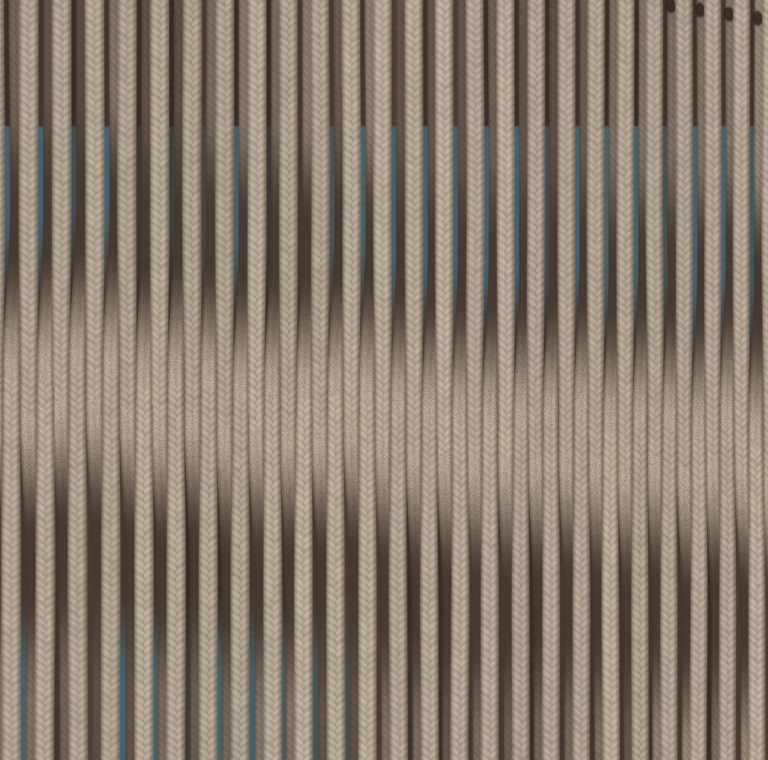
A Shadertoy shader for this texture:

```glsl
// Two layers of braided beige cords that swap front and back along a slanted line.

const vec3 CORD = vec3(0.735, 0.672, 0.605);
const vec3 CREASE = vec3(0.43, 0.38, 0.32);
const vec3 SHADOW = vec3(0.25, 0.20, 0.17);
const vec3 BLUE = vec3(0.27, 0.38, 0.43);
const float ROWS = 100.0;   // braid stitches over the height

float hash(float n) {
    return fract(sin(n * 91.37 + 4.1) * 4375.85);
}

float hash2(vec2 p) {
    return hash(dot(p, vec2(1.13, 7.71)));
}

float noise(vec2 p) {
    vec2 i = floor(p), f = fract(p);
    f = f * f * (3.0 - 2.0 * f);
    return mix(mix(hash2(i), hash2(i + vec2(1, 0)), f.x),
               mix(hash2(i + vec2(0, 1)), hash2(i + vec2(1, 1)), f.x), f.y);
}

// Cord number at x: the spacing tightens toward the right.
float cordIndex(float x) {
    return (0.0434 - sqrt(0.0434 * 0.0434 - 0.00052 * (x - 0.0365))) / 0.00026;
}

// Light and dark of a two-column chevron braid; u runs from -1 to 1 across.
float braid(float u, float y, float seed) {
    float row = y * ROWS + seed * 7.0 - 0.75 * abs(u) + (u > 0.0 ? 0.35 : 0.0);
    float stitch = 0.5 + 0.5 * cos(6.2832 * row);
    float seam = exp(-18.0 * u * u);
    float grain = hash2(vec2(floor(row), seed * 31.0 + step(0.0, u)));
    return 0.91 + 0.11 * stitch - 0.06 * seam + 0.05 * (grain - 0.5);
}

// One row of cords at whole numbers plus offset: colour and coverage.
vec4 cords(float q, float y, float offset, float halfWidth, float aa) {
    float id = round(q - offset);
    float seed = hash(id + offset * 3.0);
    float sway = 0.05 * (noise(vec2(id * 5.3, y * 4.0)) - 0.5);
    float dist = q - offset - id - sway;
    float u = clamp(dist / halfWidth, -1.0, 1.0);
    float roundness = smoothstep(0.45, 1.05, abs(u + 0.06));
    vec3 color = mix(CORD, CREASE, 0.75 * roundness) * braid(u, y, seed);
    color *= 0.97 + 0.06 * seed;
    return vec4(color, 1.0 - smoothstep(-aa, aa, abs(dist) - halfWidth));
}

// Deep space seen between cords, with blue strips above and below.
vec3 backdrop(vec2 uv, float gap, float s) {
    float edge = 1.5 / iResolution.y;
    float upper = smoothstep(0.10, 0.24, s)
                * (1.0 - smoothstep(-edge, edge, uv.y - 0.834));
    float lower = (1.0 - smoothstep(0.10, 0.23, uv.y))
                * (1.0 - smoothstep(0.30, 0.60, uv.x));
    float strength = smoothstep(0.05, 0.45, hash(gap + 13.0));
    vec3 dark = SHADOW * (0.85 + 0.35 * hash(gap + 2.0));
    return mix(dark, BLUE, strength * max(upper, lower));
}

// Small dark hooks between the cords at the top right.
float hooks(vec2 uv, float q) {
    float height = 0.993 - 0.147 * (uv.x - 0.87);
    vec2 d = vec2((fract(q) - 0.55) / 0.22, (uv.y - height) / 0.012);
    return step(0.85, uv.x) * (1.0 - smoothstep(0.6, 1.0, length(d)));
}

void mainImage(out vec4 fragColor, in vec2 fragCoord) {
    vec2 uv = fragCoord / iResolution.xy;
    float q = cordIndex(uv.x);
    float aa = 26.0 / iResolution.x;

    // Signed height above the crossing line and distance from it.
    float s = uv.y - (0.49 - 0.09 * uv.x) + 0.03 * (noise(vec2(q * 0.8, 3.0)) - 0.5);
    float away = abs(s);
    float frontOffset = s > 0.0 ? 0.0 : 0.5;
    float gap = floor(q - frontOffset) + frontOffset * 80.0;

    // Rear cords slide sideways, narrow and fall into shadow.
    float recede = smoothstep(0.02, 0.24, away);
    float reveal = smoothstep(0.25, 0.40, away);
    float rearOffset = 0.5 - frontOffset + 0.16 * recede;
    vec4 rear = cords(q, uv.y, rearOffset, mix(0.265, 0.22, recede), aa);
    float lit = reveal * (0.15 + 0.40 * hash(gap + 5.0) + 0.20 * smoothstep(0.7, 1.0, uv.x));
    float shade = smoothstep(0.025, 0.19, away) * (0.94 - lit);
    rear.rgb = mix(rear.rgb, SHADOW, shade);

    vec3 color = backdrop(uv, gap, s);
    color = mix(color, rear.rgb, rear.a);
    color = mix(color, SHADOW * 0.7, 0.85 * hooks(uv, q));

    // Front cords lie on top.
    float frontWidth = mix(0.265, 0.295, recede);
    vec4 front = cords(q, uv.y, frontOffset, frontWidth, aa);
    color = mix(color, front.rgb, front.a);

    color *= 0.98 + 0.04 * noise(uv * 160.0);
    fragColor = vec4(color, 1.0);
}
```
